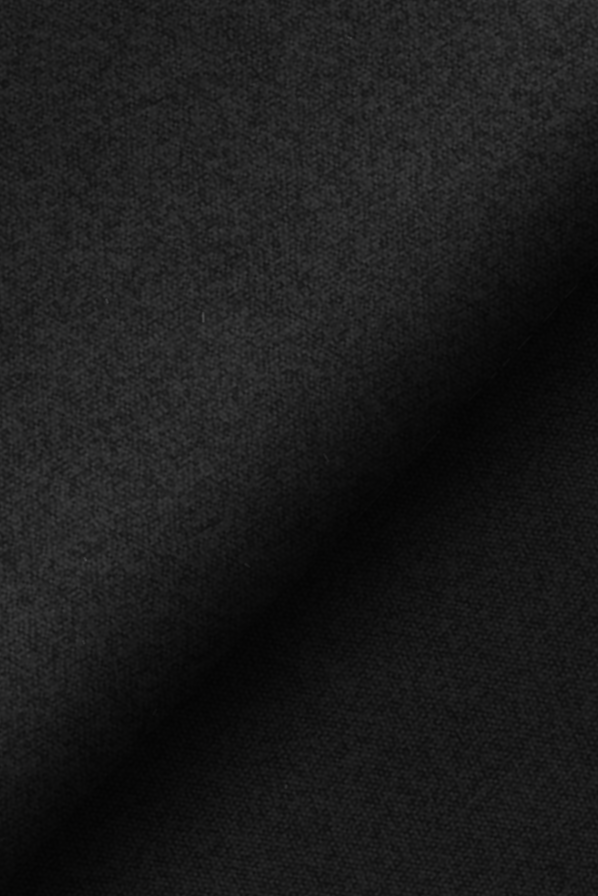
Give the GLSL for this texture, as a Shadertoy shader.

```glsl
// Black woven cloth with a soft diagonal fold: a rounded upper layer
// rolls into shadow over a flatter lower layer. Shading follows the
// distance to the fold; weave, yarn grain and lint are laid over it.

float hash(vec2 p) {
    vec3 q = fract(vec3(p.xyx) * 0.1031);
    q += dot(q, q.yzx + 33.33);
    return fract((q.x + q.y) * q.z);
}

float noise(vec2 p) {
    vec2 i = floor(p), f = fract(p);
    f = f * f * (3.0 - 2.0 * f);
    return mix(mix(hash(i), hash(i + vec2(1, 0)), f.x),
               mix(hash(i + vec2(0, 1)), hash(i + vec2(1, 1)), f.x), f.y);
}

vec2 rotate(vec2 p, float angle) {
    float c = cos(angle), s = sin(angle);
    return vec2(c * p.x + s * p.y, c * p.y - s * p.x);
}

// Staggered round thread bumps from three crossing waves
float weave(vec2 p, float rows) {
    p *= rows * 6.2832;
    return 0.55 * cos(p.y) + 0.45 * cos(0.8 * p.x + 0.5 * p.y)
         + 0.45 * cos(0.8 * p.x - 0.5 * p.y);
}

float segment(vec2 p, vec2 halfSpan) {
    float t = clamp(dot(p, halfSpan) / dot(halfSpan, halfSpan), -1.0, 1.0);
    return length(p - t * halfSpan);
}

// Sparse short fibres lying on the cloth
float lint(vec2 p) {
    float sum = 0.0;
    for (int i = 0; i < 14; i++) {
        float k = float(i) + 3.0;
        vec2 centre = vec2(hash(vec2(k, 1.7)) * 0.667, hash(vec2(k, 8.3)));
        float angle = hash(vec2(k, 5.1)) * 6.2832;
        float size = mix(0.001, 0.005, pow(hash(vec2(k, 2.9)), 2.0));
        float dist = segment(p - centre, size * vec2(cos(angle), sin(angle)));
        sum += (0.4 + 0.6 * hash(vec2(k, 6.4))) * smoothstep(0.0025, 0.0, dist);
    }
    return sum;
}

void mainImage(out vec4 fragColor, in vec2 fragCoord) {
    vec2 p = fragCoord / iResolution.y;

    // Signed distance to the fold, positive on the upper layer
    float fold = (p.y - 0.007 - 1.05 * p.x) / 1.45;
    fold += 0.003 * (noise(p * 9.0) - 0.5);
    float upper = smoothstep(-0.002, 0.002, fold);

    // Broad light on each layer
    float upperLight = mix(0.026, 0.160, smoothstep(-0.03, 0.20, fold));
    upperLight -= 0.042 * smoothstep(0.20, 0.65, fold);
    float lowerLight = mix(0.026, 0.088, smoothstep(0.0, 0.17, -fold));
    lowerLight += 0.014 * smoothstep(0.5, 0.0, p.y) * smoothstep(0.05, 0.2, -fold);
    float light = mix(lowerLight, upperLight, upper);

    // Thread rows lean down to the right, less steeply on the lower layer
    vec2 bent = p + 0.002 * vec2(noise(p * 14.0), noise(p * 14.0 + 40.0));
    float threads = mix(1.5 * weave(rotate(bent, -0.16), 185.0),
                        weave(rotate(bent, -0.50), 175.0), upper);

    // Even yarn grain, with smudges and mottling that lean up to the right
    vec2 lean = rotate(p, 0.35);
    float grain = noise(rotate(p, 0.6) * 310.0) - 0.5;
    float smudge = noise(lean * vec2(100.0, 150.0) + 17.0) - 0.5;
    float mottle = noise(lean * vec2(14.0, 22.0) + 51.0) - 0.5;
    float relief = 0.13 * threads + 0.62 * grain
                 + mix(0.10, 0.22, upper) * smudge + 0.10 * mottle;
    float value = light * (1.0 + relief);

    // Faint broken stitch line beside the fold, clearer toward the right
    float along = dot(p, vec2(0.69, 0.724));
    float stitch = smoothstep(0.0025, 0.0, abs(fold + 0.002));
    stitch *= smoothstep(0.35, 0.65, noise(vec2(along * 90.0, 3.0)));
    value += 0.025 * stitch * smoothstep(0.2, 0.6, p.x);

    value += 0.9 * light * lint(p);
    fragColor = vec4(value * vec3(0.995, 1.0, 1.005), 1.0);
}
```
